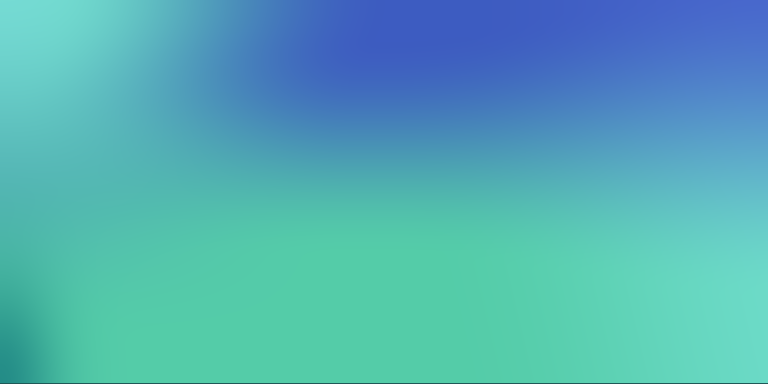
This background is drawn by a Shadertoy shader. Its source:

```glsl
#define GREEN vec3(0.33, 0.80, 0.66)
#define AQUA  vec3(0.43, 0.86, 0.79)
#define MINT  vec3(0.46, 0.86, 0.83)
#define STEEL vec3(0.32, 0.70, 0.70)
#define TEAL  vec3(0.14, 0.55, 0.53)
#define BLUE_MID   vec3(0.24, 0.36, 0.755)
#define BLUE_RIGHT vec3(0.28, 0.40, 0.80)
#define EDGE_COLOR vec3(0.12, 0.35, 0.34)
#define EDGE_WIDTH 0.0026

// Green field, brightening to aqua on the right and mint at upper left
vec3 baseField(vec2 uv) {
    float rightGlow = smoothstep(0.6, 1.1, uv.x + 0.12 * uv.y);
    vec3 color = mix(GREEN, AQUA, rightGlow);

    vec3 leftTone = mix(STEEL, MINT, smoothstep(0.4, 1.05, uv.y));
    float leftGlow = (1.0 - smoothstep(0.0, 0.45, uv.x)) * smoothstep(0.1, 0.6, uv.y);
    return mix(color, leftTone, leftGlow);
}

// Coverage of the blue bank: a soft left flank and a soft lower side
float blueMask(vec2 uv) {
    float right = smoothstep(0.5, 1.0, uv.x);
    float lowerSide = smoothstep(mix(0.33, 0.22, right), mix(0.90, 1.06, right), uv.y);
    float flank = 0.24 + 0.05 * smoothstep(0.7, 1.0, uv.y);
    return lowerSide * smoothstep(flank - 0.22, flank + 0.22, uv.x);
}

void mainImage(out vec4 fragColor, in vec2 fragCoord) {
    vec2 uv = fragCoord / iResolution.xy;
    vec3 color = baseField(uv);

    // Dark lower-left corner
    vec2 cornerOffset = uv / vec2(0.075, 0.28);
    color = mix(color, TEAL, exp(-dot(cornerOffset, cornerOffset)));

    // Blue bank along the top
    vec3 blue = mix(BLUE_MID, BLUE_RIGHT, smoothstep(0.6, 1.0, uv.x));
    color = mix(color, blue, blueMask(uv));

    // Thin dark line on the bottom edge, antialiased by pixel coverage
    float pixel = 1.0 / iResolution.y;
    float edge = clamp((EDGE_WIDTH - uv.y) / pixel + 0.5, 0.0, 1.0);
    color = mix(color, EDGE_COLOR, edge);

    fragColor = vec4(color, 1.0);
}
```
